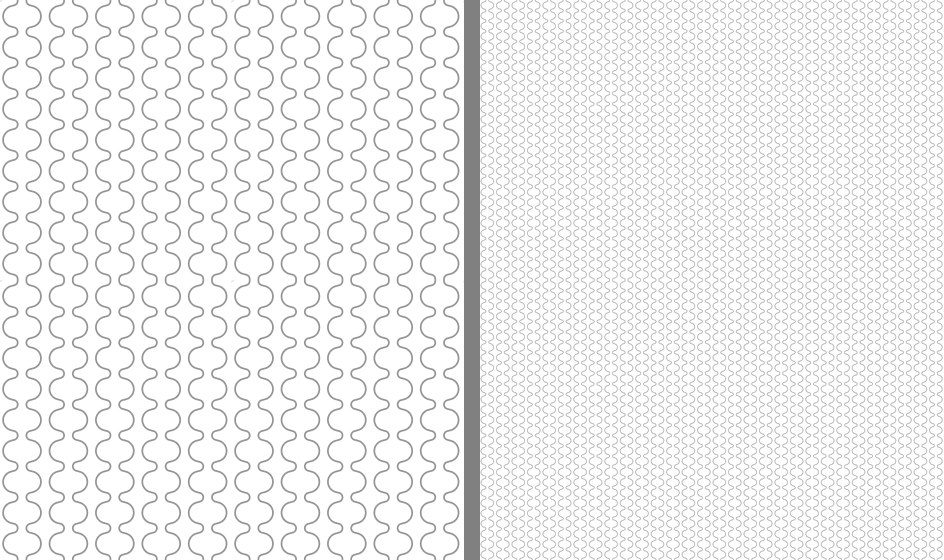
Left: one tile. Right: repeated 3 by 3.
Write a Shadertoy shader that draws this pattern.

```glsl
// Lengths are in column widths
#define COLUMNS 10.0
#define ROWS_PER_TILE 9.0
#define AXIS 0.475
#define BULB_HALF_WIDTH 0.4075
#define NECK_HALF_WIDTH 0.094
#define BULB_RADIUS 0.227
#define NECK_RADIUS 0.097
#define SEAM_SLACK 0.038
#define LINE_WIDTH 0.037
#define LINE_COLOR vec3(0.58)
#define FLECK_COLOR vec3(0.69)

// Bulb arc and neck arc joined by their inner tangent; p.y runs from bulb to neck
float waveDistance(vec2 p, float halfPitch) {
    vec2 bulb = vec2(BULB_HALF_WIDTH - BULB_RADIUS, 0.0);
    vec2 neck = vec2(NECK_HALF_WIDTH + NECK_RADIUS, halfPitch);
    float span = length(neck - bulb);
    vec2 along = (neck - bulb) / span;
    float cosine = min((BULB_RADIUS + NECK_RADIUS) / span, 1.0);
    float sine = sqrt(1.0 - cosine * cosine);
    vec2 normal = cosine * along + sine * vec2(along.y, -along.x);
    vec2 tangent = vec2(-normal.y, normal.x);

    float s = dot(p - bulb, tangent);
    if (s < 0.0) return abs(length(p - bulb) - BULB_RADIUS);
    if (s > span * sine) return abs(length(p - neck) - NECK_RADIUS);
    return abs(dot(p - bulb, normal) - BULB_RADIUS);
}

float segmentDistance(vec2 p, vec2 a, vec2 b) {
    vec2 ab = b - a;
    return length(p - a - ab * clamp(dot(p - a, ab) / dot(ab, ab), 0.0, 1.0));
}

float coverage(float d, float width, float pixel) {
    return clamp(0.5 - (d - 0.5 * width) / pixel, 0.0, 1.0);
}

void mainImage(out vec4 fragColor, in vec2 fragCoord) {
    float pixel = COLUMNS / iResolution.x;
    vec2 p = fragCoord * pixel;

    // Two by two tiles, each slightly taller than its rows
    vec2 tile = 0.5 * iResolution.xy * pixel;
    float pitch = (tile.y - SEAM_SLACK) / ROWS_PER_TILE;
    float rowsHalf = 0.5 * ROWS_PER_TILE * pitch;

    // Clamping lengthens the necks at the tile seams
    float y = clamp(mod(p.y, tile.y) - 0.5 * tile.y, -rowsHalf, rowsHalf);
    vec2 cell = vec2(fract(p.x - AXIS + 0.5) - 0.5,
                     mod(y + 0.5 * pitch, pitch) - 0.5 * pitch);
    float wave = waveDistance(abs(cell), 0.5 * pitch);
    vec3 color = mix(vec3(1.0), LINE_COLOR, coverage(wave, LINE_WIDTH, pixel));

    // Faint fleck at each tile corner
    vec2 corner = mod(p + 0.5 * tile, tile) - 0.5 * tile;
    float fleck = segmentDistance(corner, vec2(-0.005, -0.03), vec2(0.035, -0.015));
    color = mix(color, FLECK_COLOR, 0.8 * coverage(fleck, 0.012, pixel));

    fragColor = vec4(color, 1.0);
}
```
